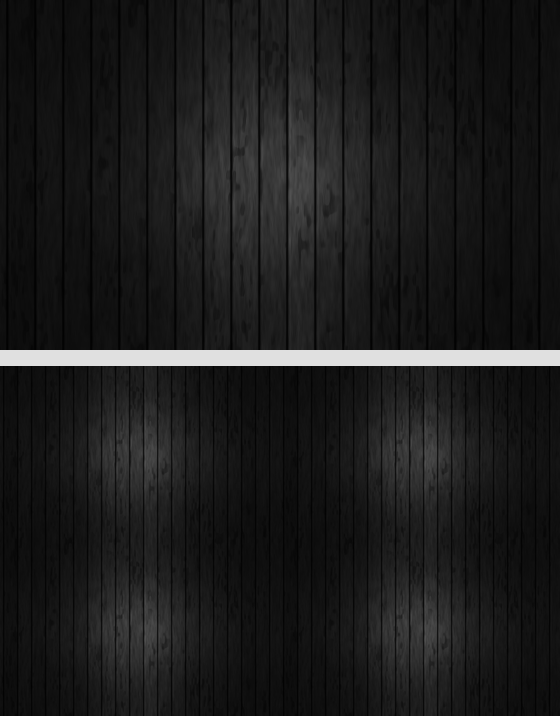
Top: one tile. Bottom: repeated 2 by 2.
This texture is drawn by a Shadertoy shader. Its source:

```glsl
const float PI = 3.14159265;
const float PLANKS = 20.0;
const float FIRST_GAP = 0.26;     // position of the first gap, in planks
const float GAP_HALF_WIDTH = 0.026;

float hash(vec3 p) {
    p = fract(p * vec3(0.1031, 0.1130, 0.0973));
    p += dot(p, p.yzx + 33.33);
    return fract((p.x + p.y) * p.z);
}

// Value noise that wraps vertically after a whole number of rows
float grainNoise(vec2 p, float rows, float seed) {
    vec2 cell = floor(p);
    vec2 f = p - cell;
    f = f * f * (3.0 - 2.0 * f);
    float y0 = mod(cell.y, rows);
    float y1 = mod(cell.y + 1.0, rows);
    float low = mix(hash(vec3(cell.x, y0, seed)), hash(vec3(cell.x + 1.0, y0, seed)), f.x);
    float high = mix(hash(vec3(cell.x, y1, seed)), hash(vec3(cell.x + 1.0, y1, seed)), f.x);
    return mix(low, high, f.y);
}

float layer(vec2 p, vec2 count, float seed) {
    return grainNoise(p * count, count.y, seed);
}

// Brightness of the wood: p.x runs across one plank, p.y up the canvas
float woodGrain(vec2 p, float seed) {
    float bend = layer(p, vec2(2.0, 7.0), seed + 31.0) - 0.5;
    vec2 q = vec2(p.x + 0.18 * bend + 1.0, p.y);

    float fibres = 0.0;
    float weight = 0.5;
    vec2 count = vec2(7.0, 16.0);
    for (int i = 0; i < 3; i++) {
        fibres += weight * (layer(q, count, seed + float(i) * 57.0) - 0.5);
        count *= 2.0;
        weight *= 0.75;
    }

    // Growth rings drawn out along the plank
    float rings = sin(2.0 * PI * (q.x * 4.0 + 2.2 * layer(q, vec2(2.0, 5.0), seed + 11.0)));

    // Dark worn flecks gathered in patches
    float patches = smoothstep(0.40, 0.75, layer(q, vec2(2.0, 6.0), seed + 73.0));
    float flecks = smoothstep(0.55, 0.78, layer(q, vec2(8.0, 30.0), seed + 91.0));

    return 1.0 + 0.48 * fibres + 0.035 * rings - 0.30 * patches * flecks;
}

// Dark seam, soft shadow and a faint lit bevel around each gap
float plankEdges(float x, float y, float pixel, float seed) {
    float d = min(x, 1.0 - x);
    float ragged = GAP_HALF_WIDTH * (0.8 + 0.5 * layer(vec2(0.5, y), vec2(1.0, 40.0), seed));
    float aa = max(pixel, 0.015);
    float seam = 1.0 - smoothstep(ragged - 0.5 * aa, ragged + aa, d);
    float shadow = 0.22 * exp(-d * 16.0);
    float bevel = 0.16 * exp(-pow((x - 0.10) / 0.035, 2.0));
    return (1.0 - 0.78 * seam) * (1.0 - shadow + bevel);
}

// Central pool of light whose slope vanishes at the canvas borders
float spotlight(vec2 uv) {
    vec2 s = sin(PI * (uv - 0.5));
    return 0.047 + 0.195 * exp(-dot(s * s, vec2(2.3, 0.95)));
}

void mainImage(out vec4 fragColor, in vec2 fragCoord) {
    vec2 uv = fragCoord / iResolution.xy;
    float across = uv.x * PLANKS - FIRST_GAP;
    float plank = mod(floor(across), PLANKS);
    float x = fract(across);
    float seed = plank * 7.0 + 3.0;

    float tone = mix(0.90, 1.10, hash(vec3(plank, 4.0, 19.0)));
    float wood = woodGrain(vec2(x, uv.y), seed);
    float edges = plankEdges(x, uv.y, PLANKS / iResolution.x, 5.0);

    float shade = spotlight(uv) * tone * wood * edges;
    fragColor = vec4(vec3(clamp(shade, 0.0, 1.0)), 1.0);
}
```
